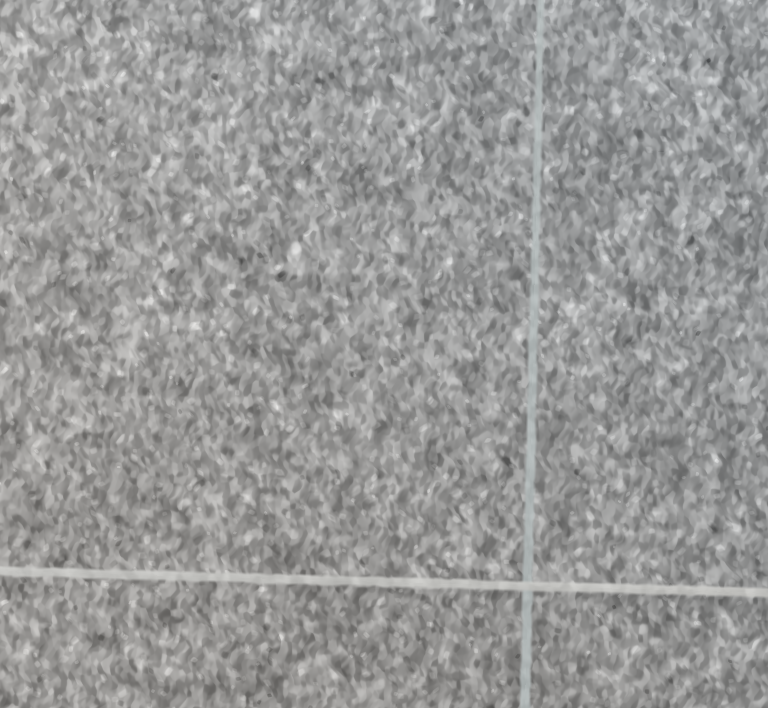
A Shadertoy shader for this texture:

```glsl
// Speckled grey stone tiles split by one upright and one level pale joint, both slightly tilted.
// Soft cellular noise at three scales makes the grain; scattered chips add light and dark flecks,
// and broad gradients tint the surface. Lengths are fractions of the canvas height.

#define STONE_TONE 0.588
#define GRAIN_CONTRAST 0.23
#define MOTTLE_CONTRAST 0.17
#define GRAIN_SCALE vec2(165.0, 105.0)
#define MOTTLE_SCALE vec2(66.0, 58.0)
#define CHIP_SCALE 27.0
#define GROUT_COLOR vec3(0.735, 0.742, 0.738)
#define UPRIGHT_JOINT vec2(0.7415, 0.0225)
#define LEVEL_JOINT vec2(0.1935, -0.0286)
#define JOINT_HALF_WIDTH 0.0062

vec3 hash3(vec2 p) {
    vec3 q = fract(p.xyx * vec3(0.1031, 0.1030, 0.0973));
    q += dot(q, q.yxz + 33.33);
    return fract((q.xxy + q.yzz) * q.zyx);
}

// Random cell tones blended around jittered centres, from -0.5 to 0.5
float cellTone(vec2 p, float sharpness) {
    vec2 cell = floor(p);
    float sum = 0.0, total = 0.0;
    for (int j = -1; j <= 1; j++)
    for (int i = -1; i <= 1; i++) {
        vec2 id = cell + vec2(i, j);
        vec3 h = hash3(id);
        vec2 d = p - id - h.xy;
        float w = exp(-sharpness * dot(d, d));
        sum += w * (h.z - 0.5);
        total += w;
    }
    return sum / total;
}

// Coverage of sparse, rotated angular chips
float chips(vec2 p, float density, float size, float seed) {
    vec2 cell = floor(p);
    float cover = 0.0;
    for (int j = -1; j <= 1; j++)
    for (int i = -1; i <= 1; i++) {
        vec2 id = cell + vec2(i, j);
        vec3 place = hash3(id + seed);
        vec3 form = hash3(id + seed + 71.7);
        vec2 d = p - id - place.xy;
        float a = 6.2832 * form.x;
        d = mat2(cos(a), sin(a), -sin(a), cos(a)) * d;
        d.x *= 0.6 + 0.7 * form.y;
        float reach = mix(length(d), max(abs(d.x), abs(d.y)), 0.5);
        float radius = size * (0.4 + 0.6 * form.z);
        float chip = 1.0 - smoothstep(radius * 0.55, radius * 1.25, reach);
        cover = max(cover, chip * step(place.z, density) * (0.45 + 0.55 * form.y));
    }
    return cover;
}

vec3 stone(vec2 p, vec2 tile) {
    // Each tile takes its own patch of grain, bent by layered sines
    vec2 q = p + tile * vec2(3.7, 5.3) + 2.0;
    vec2 bend = sin(q.yx * vec2(83.0, 71.0)) + 0.6 * sin(q.yx * 171.0 + q * 97.0);
    q += 0.0022 * bend;

    float tone = STONE_TONE;
    tone += GRAIN_CONTRAST * cellTone(q * GRAIN_SCALE, 5.0);
    tone += MOTTLE_CONTRAST * cellTone(q * MOTTLE_SCALE, 7.0);
    tone += 0.07 * cellTone(q * 17.0, 4.0);

    // Pale flecks, then rare dark pits
    tone += 0.13 * chips(q * CHIP_SCALE, 0.30, 0.27, 11.0);
    tone += 0.11 * chips(q * CHIP_SCALE * 2.1, 0.30, 0.33, 29.0);
    tone -= 0.12 * chips(q * CHIP_SCALE * 1.5, 0.10, 0.30, 47.0);
    tone -= 0.17 * chips(q * CHIP_SCALE * 0.6, 0.06, 0.13, 83.0);

    // Brighter toward the top left, cool at top right, warm at the bottom
    tone += 0.045 * (p.y - 0.45) - 0.025 * (p.x - 0.5);
    float cool = smoothstep(0.2, 1.5, p.x * 0.7 + p.y * 0.7);
    vec3 tint = mix(vec3(0.006, 0.0, -0.009), vec3(-0.010, 0.001, 0.008), cool);
    return vec3(tone) + tint;
}

// Joint strength with softly ragged edges
float joint(float dist, float halfWidth, float blur) {
    return 1.0 - smoothstep(halfWidth - blur, halfWidth + blur, abs(dist));
}

void mainImage(out vec4 fragColor, in vec2 fragCoord) {
    vec2 p = fragCoord / iResolution.y;
    float blur = max(0.0028, 1.0 / iResolution.y);

    // Signed distances to the tilted joint lines
    float across = p.x - UPRIGHT_JOINT.x - UPRIGHT_JOINT.y * p.y;
    float up = p.y - LEVEL_JOINT.x - LEVEL_JOINT.y * p.x;
    vec2 tile = step(vec2(0.0), vec2(across, up));
    vec3 color = stone(p, tile);

    // Faint shade on the tile edges beside the joints
    color -= 0.035 * exp(-abs(up + 0.011) * 190.0);
    color -= 0.018 * exp(-abs(across + 0.010) * 200.0);

    // Grout: the upright narrows and fades upward, the level one is brighter
    float ragged = 0.0022 * cellTone(p * 75.0, 5.0);
    float upright = joint(across + ragged, JOINT_HALF_WIDTH * (1.15 - 0.40 * p.y), blur);
    float level = joint(up + ragged, JOINT_HALF_WIDTH * 1.05, blur);
    float wear = 0.10 * cellTone(p * vec2(95.0, 80.0), 4.0);
    vec3 uprightColor = GROUT_COLOR + vec3(-0.035, -0.012, -0.008) + wear;
    vec3 levelColor = GROUT_COLOR + vec3(0.035, 0.028, 0.020) + wear + 2.5 * up;
    color = mix(color, uprightColor, upright * 0.88);
    color = mix(color, levelColor, level * 0.92);
    fragColor = vec4(clamp(color, 0.0, 1.0), 1.0);
}
```
